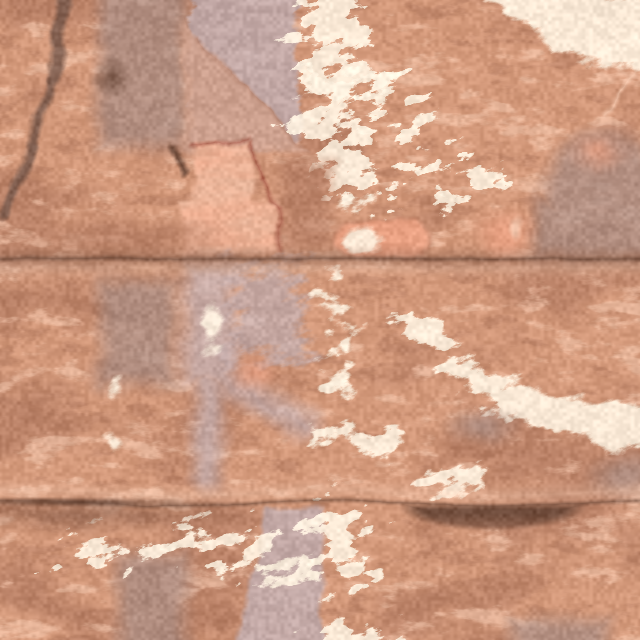
Write a Shadertoy shader that draws this texture.

```glsl
#define BASE vec3(.83, .60, .48)
#define RUST vec3(.71, .49, .39)
#define PALE vec3(.95, .78, .68)
#define WHITE vec3(1, .95, .88)
#define GREY vec3(.67, .55, .51)
#define LILAC vec3(.76, .67, .67)
#define DARK vec3(.40, .27, .21)
#define CORAL vec3(.92, .63, .51)
#define UPPER_SEAM .596
#define LOWER_SEAM .214
#define GRAIN .1

vec2 p;
vec3 col;
float flake;

float hash(vec2 v) {
    vec3 q = fract(v.xyx * .1031);
    q += dot(q, q.yzx + 33.33);
    return fract((q.x + q.y) * q.z);
}

float noise(vec2 v) {
    vec2 i = floor(v), f = fract(v), e = vec2(1, 0);
    f = f * f * (3. - 2. * f);
    return mix(mix(hash(i), hash(i + e), f.x),
               mix(hash(i + e.yx), hash(i + e.xx), f.x), f.y);
}

float fbm(vec2 v) {
    float sum = 0., amp = .5;
    for (int i = 0; i < 5; i++, amp *= .5) {
        sum += amp * noise(v);
        v = mat2(1.6, 1.2, -1.2, 1.6) * v + 7.3;
    }
    return sum;
}

// Signed distances at the current point
float box(float x0, float y0, float x1, float y1) {
    vec2 d = max(vec2(x0, y0) - p, p - vec2(x1, y1));
    return length(max(d, 0.)) + min(max(d.x, d.y), 0.);
}

float oval(float x, float y, float rx, float ry) {
    return (length((p - vec2(x, y)) / vec2(rx, ry)) - 1.) * min(rx, ry);
}

float line(float x0, float y0, float x1, float y1, float w) {
    vec2 v = p - vec2(x0, y0), d = vec2(x1 - x0, y1 - y0);
    return length(v - d * clamp(dot(v, d) / dot(d, d), 0., 1.)) - w;
}

// Crisp paint, soft stain and flaking white
void paint(vec3 tint, float d) { col = mix(col, tint, .9 * smoothstep(.006, -.006, d)); }
void stain(vec3 tint, float d) { col = mix(col, tint, .8 * smoothstep(.025, -.02, d)); }
void chip(float d, float wear) { paint(WHITE, d + wear * flake); }

void mainImage(out vec4 fragColor, in vec2 fragCoord) {
    vec2 uv = fragCoord / iResolution.xy;
    vec2 wobble = vec2(fbm(uv * 22.), fbm(uv * 22. + 40.)) - .48;
    p = uv + .025 * wobble;
    float streak = fbm(uv * vec2(18, 48) + 11.);
    flake = .11 * fbm(mat2(28, -21, 14, 60) * uv) - .053;

    // Weathered ground
    col = mix(BASE, RUST, .75 * smoothstep(.46, .72, fbm(uv * vec2(6, 9) + 3.)));
    col = mix(col, PALE, .55 * smoothstep(.56, .75, streak));
    col = mix(col, RUST, .5 * smoothstep(.42, .25, streak));

    // Upper board: faded bands, bare triangle and dark stroke
    stain(GREY, box(.155, .77, .287, 1.1));
    paint(LILAC, box(.295, .77, .47, 1.1) + flake * .3);
    float slope = p.y + p.x * 1.06 - 1.268;
    paint(mix(BASE, LILAC, .35), max(slope, box(.287, .76, .48, 1.)));
    paint(RUST, line(.31, .94, .47, .77, .001));
    vec3 soot = mix(DARK, GREY, .3);
    paint(soot, line(.1, 1.01, .084, .88, .01));
    paint(soot, line(.08, .87, .05, .77, .007));
    paint(soot, line(.05, .77, .008, .67, .008));
    stain(DARK, oval(.175, .88, .012, .014));

    // Upper board: worn white paint and broad arc
    chip(box(.475, .86, .575, 1.1), 1.9);
    chip(line(.515, .82, .56, .73, .035), 1.9);
    chip(line(.59, .84, .66, .76, .024), 1.9);
    chip(line(.69, .7, .76, .73, .008), 1.5);
    chip(abs(length(p - vec2(1.03, 1.25)) - .302) - .054, .35);
    paint(PALE, line(.99, .885, .945, .82, .002));

    // Pink peel with red rim, lumps and orange knob
    float peel = min(box(.305, .66, .395, .775), box(.285, .605, .437, .69));
    vec3 red = vec3(.62, .3, .24);
    paint(mix(PALE, CORAL, streak), peel);
    paint(red, line(.3, .772, .39, .78, .001));
    paint(red, line(.395, .775, .405, .72, .001));
    paint(red, line(.405, .72, .438, .68, .001));
    paint(red, line(.438, .68, .439, .61, .002));
    paint(DARK, line(.275, .765, .287, .735, .005));
    stain(RUST, box(.445, .61, .515, .74));
    stain(RUST, oval(.19, .628, .1, .024));
    stain(GREY, min(oval(.94, .7, .085, .09), box(.84, .6, 1.1, .69)));
    stain(CORAL, oval(.935, .76, .022, .014));
    float knob = line(.55, .627, .64, .625, .028);
    paint(RUST, abs(knob) - .002);
    paint(CORAL, knob);
    chip(oval(.563, .625, .027, .021), .2);
    chip(line(.54, .68, .58, .69, .01), .5);
    stain(CORAL, oval(.79, .635, .032, .03));
    paint(PALE, oval(.807, .645, .008, .015));

    // Middle board: grey drips, white chips and curved stroke
    stain(GREY, box(.16, .4, .27, .56));
    stain(LILAC, min(line(.325, .26, .325, .4, .02), box(.29, .4, .36, .59)));
    stain(LILAC, box(.36, .44, .475, .58) + flake);
    stain(LILAC, line(.37, .395, .48, .335, .015));
    chip(oval(.328, .488, .013, .036), .2);
    stain(CORAL, oval(.395, .415, .018, .014));
    for (float k = 0.; k < 8.; k++) {
        float x = .505 + .035 * hash(vec2(k, 4)), y = .572 - .026 * k;
        chip(line(x - .013, y + .007, x + .014, y - .008, .005), .5);
    }
    chip(line(.505, .325, .6, .312, .012), .7);
    chip(line(.67, .245, .76, .243, .009), .7);
    chip(oval(.18, .392, .01, .01), .2);
    chip(oval(.178, .309, .012, .012), .2);
    float body = smoothstep(.65, .88, p.x);
    float curve = abs(length(p - vec2(.99, .77)) - .436) - mix(.012, .031, body);
    chip(max(curve, box(.62, .3, 1.1, .5)), 1. - .65 * body);
    stain(GREY, oval(.975, .255, .04, .025));
    stain(GREY, oval(.75, .335, .035, .02));

    // Lower board: stains, lilac band and worn paint
    stain(GREY, min(box(.19, -.1, .29, .13), box(.8, -.1, .95, .03)));
    paint(LILAC, box(.375 + .2 * p.y, -.1, .505, .208));
    chip(box(.505, .09, .565, .2), 1.5);
    chip(box(.505, -.1, .58, .025), 1.5);
    chip(box(.28, .13, .405, .165), 1.3);
    chip(line(.11, .14, .24, .14, .009), 1.3);
    chip(oval(.46, .107, .024, .014), 1.);

    // Seams: pale lips, thin shadows and open gaps
    float high = uv.y - UPPER_SEAM + .006 * wobble.y;
    float low = uv.y - LOWER_SEAM - .004 * cos(uv.x * 12.) + .006 * wobble.x;
    stain(PALE, min(abs(high + .014), abs(low - .016)) + .002);
    stain(RUST * .75, abs(high) - .002);
    stain(RUST * .8, oval(.13, .197, .11, .012));
    paint(DARK, min(abs(high), abs(low)) - .001);
    p = uv;
    paint(DARK, oval(.12, .215, .1, .004));
    float gap = max(oval(.77, .208, .13, .034), uv.y - .209);
    paint(mix(RUST * .75, DARK, smoothstep(.175, .2, uv.y)), gap);

    // Fine grain
    col += GRAIN * (noise(uv * 170.) + .5 * streak - .74);
    fragColor = vec4(clamp(col, 0., 1.), 1);
}
```
